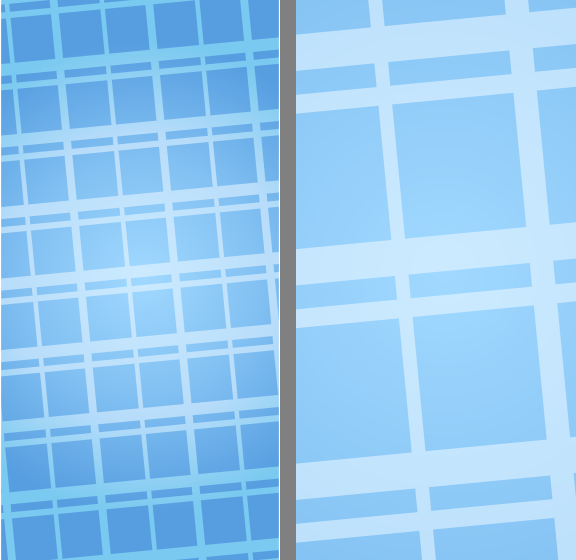
Left: the whole. Right: its middle third, enlarged.
Write a WebGL 2 fragment shader that draws this background.

```glsl
#version 300 es
precision highp float;
// Tilted blue plaid of wide and narrow stripes, lit by a soft radial glow.

uniform vec2 u_resolution;
out vec4 fragColor;

// Lengths are fractions of the canvas height.
const float TILT = 0.0958;
const vec2 PERIOD = vec2(0.1694, 0.1271);
const vec2 WIDE_POS = vec2(0.1908, 0.6164);
const vec2 NARROW_SHIFT = vec2(0.0858, -0.0305);
const vec2 WIDE_WIDTH = vec2(0.0140, 0.0215);
const vec2 NARROW_WIDTH = vec2(0.0082, 0.0112);
const float MARGIN = 0.0020;

const vec2 GLOW_CENTER = vec2(0.255, 0.505);
const float GLOW_RADIUS = 0.42;

const vec3 CLOTH_CENTER = vec3(0.63, 0.85, 1.00);
const vec3 CLOTH_MIDDLE = vec3(0.51, 0.755, 0.95);
const vec3 CLOTH_EDGE = vec3(0.34, 0.62, 0.88);
const vec3 STRIPE_CENTER = vec3(0.80, 0.92, 1.00);
const vec3 STRIPE_MIDDLE = vec3(0.72, 0.865, 0.98);
const vec3 STRIPE_EDGE = vec3(0.48, 0.79, 0.94);
const vec3 MARGIN_COLOR = vec3(1.0);

// Three-stop gradient with its middle colour at the given position.
vec3 gradient(vec3 inner, vec3 middle, vec3 outer, float stop, float t) {
    vec3 color = mix(inner, middle, clamp(t / stop, 0.0, 1.0));
    return mix(color, outer, clamp((t - stop) / (1.0 - stop), 0.0, 1.0));
}

// Coverage of repeated stripes, for both axes at once.
vec2 stripes(vec2 p, vec2 center, vec2 width, float pixel) {
    vec2 d = abs(fract((p - center) / PERIOD + 0.5) - 0.5) * PERIOD;
    return clamp((0.5 * width - d) / pixel + 0.5, 0.0, 1.0);
}

void main() {
    float pixel = 1.0 / u_resolution.y;
    vec2 p = gl_FragCoord.xy * pixel;
    float canvasWidth = u_resolution.x * pixel;

    // Plaid mask in tilted coordinates
    float c = cos(TILT), s = sin(TILT);
    vec2 q = vec2(c * p.x + s * p.y, c * p.y - s * p.x);
    vec2 wide = stripes(q, WIDE_POS, WIDE_WIDTH, pixel);
    vec2 narrow = stripes(q, WIDE_POS + NARROW_SHIFT, NARROW_WIDTH, pixel);
    vec2 band = max(wide, narrow);
    float plaid = max(band.x, band.y);

    // Cloth and stripes each fade outward from the glow
    float glow = length(p - GLOW_CENTER) / GLOW_RADIUS;
    vec3 cloth = gradient(CLOTH_CENTER, CLOTH_MIDDLE, CLOTH_EDGE, 0.5, glow);
    vec3 stripe = gradient(STRIPE_CENTER, STRIPE_MIDDLE, STRIPE_EDGE, 0.6, glow);
    vec3 color = mix(cloth, stripe, plaid);

    // Thin pale margin down both sides
    float side = min(p.x, canvasWidth - p.x);
    float inside = clamp((side - MARGIN) / pixel + 0.5, 0.0, 1.0);
    fragColor = vec4(mix(MARGIN_COLOR, color, inside), 1.0);
}
```
